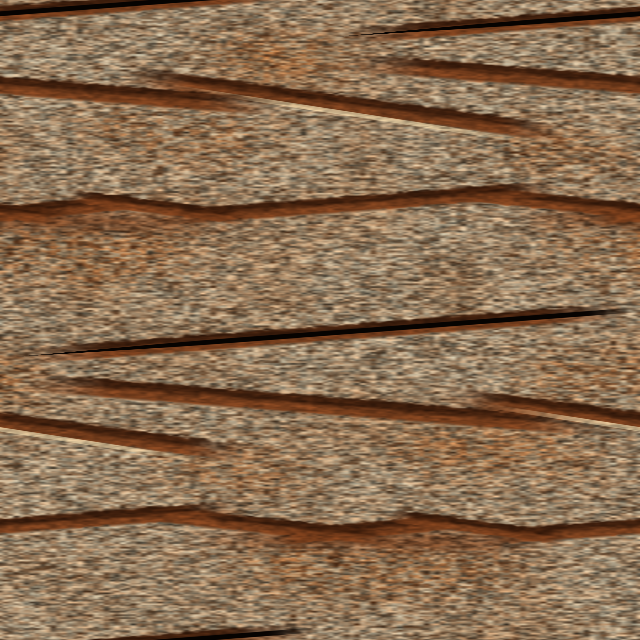
Reproduce this texture procedurally as a Shadertoy shader.

```glsl
const vec3 GRAIN_DARK = vec3(0.25, 0.18, 0.115);
const vec3 GRAIN_LIGHT = vec3(0.90, 0.80, 0.66);
const vec3 HUE_SHIFT = vec3(0.11, -0.02, -0.09);
const vec3 RUST_TINT = vec3(0.91, 0.74, 0.58);
const vec3 BARK_SHADE = vec3(0.22, 0.10, 0.035);
const vec3 BARK_RUST = vec3(0.47, 0.24, 0.105);
const vec3 BARK_STAIN = vec3(0.42, 0.235, 0.12);
const vec3 CREAM = vec3(0.84, 0.75, 0.59);
const vec3 CRACK = vec3(0.025, 0.01, 0.005);

float hash(vec2 p) {
    vec3 q = fract(p.xyx * 0.1031);
    q += dot(q, q.yzx + 33.33);
    return fract((q.x + q.y) * q.z);
}

float noise(vec2 p) {
    vec2 i = floor(p), f = fract(p);
    f = f * f * (3.0 - 2.0 * f);
    return mix(mix(hash(i), hash(i + vec2(1, 0)), f.x),
               mix(hash(i + vec2(0, 1)), hash(i + 1.0), f.x), f.y);
}

// Horizontal fibres, long in x and thin in y
float fibres(vec2 p, vec2 seed) {
    float coarse = noise(p * vec2(72.0, 290.0) + seed);
    float fine = noise(p * vec2(120.0, 410.0) + seed + 57.0);
    return 0.55 * coarse + 0.45 * fine;
}

// Position along a wrapped strand (-1 to 1) and height above it
vec2 strand(vec2 p, vec2 a, vec2 b) {
    vec2 q = p - 0.5 * (a + b);
    q -= round(q);
    vec2 reach = 0.5 * (b - a);
    float along = q.x / reach.x;
    return vec2(along, q.y - reach.y * along);
}

float taper(float along, float start) {
    return 1.0 - smoothstep(start, 1.0, abs(along));
}

float line(vec2 s, float halfWidth, float start) {
    float body = 1.0 - smoothstep(0.75 * halfWidth, 1.15 * halfWidth, abs(s.y));
    return body * taper(s.x, start);
}

float stain(vec2 p, vec2 a, vec2 b, float halfWidth) {
    vec2 s = strand(p, a, b);
    return exp(-s.y * s.y / (halfWidth * halfWidth)) * taper(s.x, 0.3);
}

// Bark ridge: shaded on top, rusty below, streaked lengthwise
vec3 ridge(vec3 col, vec2 p, vec2 a, vec2 b, float halfWidth, float grain) {
    vec2 s = strand(p, a, b);
    float streak = noise(vec2(s.x * 9.0 + 40.0, s.y * 300.0 + 90.0));
    float lit = 1.0 - smoothstep(-0.35 * halfWidth, 0.4 * halfWidth, s.y);
    lit = clamp(lit + 0.5 * (streak - 0.5), 0.0, 1.0);
    vec3 bark = mix(BARK_SHADE, BARK_RUST, lit) * (0.75 + 0.5 * grain);
    s.y += (grain - 0.5) * 0.004;
    return mix(col, bark, 0.97 * line(s, halfWidth, 0.65));
}

float rust(vec2 p) {
    float r = 0.75 * stain(p, vec2(0.75, 0.625), vec2(1.42, 0.60), 0.060);
    r += 0.65 * stain(p, vec2(0.05, 0.80), vec2(0.52, 0.78), 0.050);
    r += 0.65 * stain(p, vec2(0.25, 0.92), vec2(0.62, 0.905), 0.045);
    r += 0.60 * stain(p, vec2(0.68, 0.775), vec2(1.05, 0.755), 0.045);
    return r;
}

vec3 ridges(vec3 col, vec2 p, float grain) {
    // Brown shadow under the chain of short ridges
    float shadow = stain(p, vec2(0.74, 0.663), vec2(1.42, 0.648), 0.017);
    col = mix(col, BARK_STAIN * (0.5 + grain), 0.75 * shadow);

    // Long sloping ridges
    col = ridge(col, p, vec2(0.02, 0.405), vec2(0.96, 0.331), 0.0145, grain);
    col = ridge(col, p, vec2(0.18, 0.885), vec2(0.90, 0.789), 0.0145, grain);

    // Chain of overlapping short ridges
    col = ridge(col, p, vec2(-0.08, 0.658), vec2(0.23, 0.687), 0.0125, grain);
    col = ridge(col, p, vec2(0.68, 0.703), vec2(1.12, 0.658), 0.0125, grain);
    col = ridge(col, p, vec2(0.23, 0.658), vec2(0.89, 0.707), 0.0125, grain);
    col = ridge(col, p, vec2(0.10, 0.695), vec2(0.39, 0.658), 0.0105, grain);

    // Pale peeled edge
    vec2 edge = strand(p, vec2(0.24, 0.869), vec2(0.86, 0.774));
    col = mix(col, CREAM * (0.75 + 0.5 * grain), 0.85 * line(edge, 0.0036, 0.3));

    // Open crack with a black core
    vec2 a = vec2(0.005, 0.441), b = vec2(1.01, 0.517);
    col = ridge(col, p, a, b, 0.0125, grain);
    vec2 core = strand(p, a, b);
    float halfWidth = 0.0036 * smoothstep(-1.0, -0.3, core.x) + 0.0004;
    return mix(col, CRACK, line(core, halfWidth, 0.8));
}

void mainImage(out vec4 fragColor, in vec2 fragCoord) {
    vec2 uv = fragCoord / iResolution.xy;

    // Fibrous ground
    float grain = fibres(uv, vec2(0.0));
    float hue = fibres(uv, vec2(131.0, 71.0));
    float tone = clamp(0.52 + (grain - 0.5) * 1.08, 0.0, 1.0);
    vec3 col = mix(GRAIN_DARK, GRAIN_LIGHT, tone) + (hue - 0.5) * HUE_SHIFT;

    // Mottled rust, repeated with a half drop
    float speckle = smoothstep(0.3, 0.75, hue);
    float mottle = noise(uv * vec2(22.0, 16.0));
    float soaked = (rust(uv) + rust(uv + 0.5)) * (0.25 + 0.5 * mottle + 0.8 * speckle);
    soaked += 0.3 * smoothstep(0.5, 0.9, noise(uv * vec2(7.0, 9.0) + 19.0));
    col *= mix(vec3(1.0), RUST_TINT, clamp(soaked, 0.0, 1.2));

    // Bark ridges, repeated with a half drop
    for (int i = 0; i < 2; i++) {
        col = ridges(col, uv + 0.5 * float(i), grain);
    }
    fragColor = vec4(clamp(col, 0.0, 1.0), 1.0);
}
```
